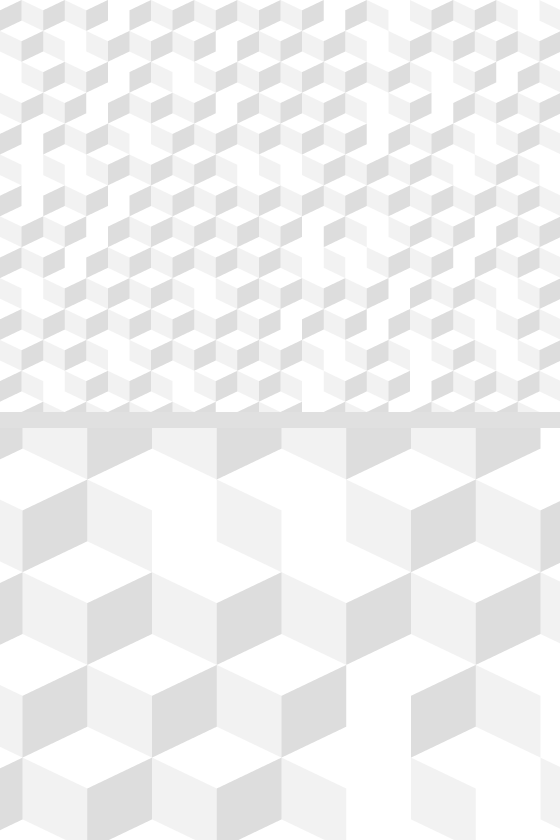
Top, the full canvas; bottom, a detail of the centre.
Give the GLSL for this pattern, as a Shadertoy shader.

```glsl
// Rows of pale isometric cubes on white, staggered by half a cube per row.
// Each half column holds one slanted side face, shaded by checker parity;
// one jittered face in each short run may be absent, leaving white gaps.

#define COLUMNS 19.094      // half cubes per canvas height
#define ROWS 13.3333        // cube rows per canvas height
#define SLANT 0.33333       // rise of a slanted edge, in rows
#define FACE_HEIGHT 0.66667 // length of a vertical edge, in rows
#define RUN 5.0             // half columns sharing one possible gap
#define GAP_CHANCE 0.8
#define SAMPLES 4           // antialiasing samples per axis
#define TOP_COLOR vec3(1.0)
#define LIGHT_COLOR vec3(0.95)
#define DARK_COLOR vec3(0.867)

float hash(vec2 p) {
    p = fract(p * vec2(0.1031, 0.1137) + 0.37);
    p += dot(p, p.yx + 33.33);
    return fract((p.x + p.y) * p.x * 7.31);
}

// Picks at most one absent face per run, never two side by side.
bool isMissing(float column, float row) {
    float shifted = column + floor(RUN * hash(vec2(row, 71.0)));
    vec2 run = vec2(floor(shifted / RUN), row);
    float chosen = floor((RUN - 1.0) * hash(run + 5.0));
    return mod(shifted, RUN) == chosen && hash(run + 43.0) < GAP_CHANCE;
}

// Position is in half columns across and rows down from the top.
vec3 cubeColor(vec2 position) {
    vec2 cell = floor(position);
    vec2 local = fract(position);
    bool dark = mod(cell.x + cell.y, 2.0) < 0.5;

    // Distance from the cube's front edge sets the height of the slant.
    float fromFront = dark ? local.x : 1.0 - local.x;
    float faceTop = SLANT * (1.0 - fromFront);
    bool onFace = local.y > faceTop && local.y < faceTop + FACE_HEIGHT;

    if (!onFace || isMissing(cell.x, cell.y)) return TOP_COLOR;
    return dark ? DARK_COLOR : LIGHT_COLOR;
}

void mainImage(out vec4 fragColor, in vec2 fragCoord) {
    vec3 total = vec3(0.0);

    // Average a small grid of samples to smooth every edge.
    for (int j = 0; j < SAMPLES; j++) {
        for (int i = 0; i < SAMPLES; i++) {
            vec2 offset = (vec2(i, j) + 0.5) / float(SAMPLES) - 0.5;
            vec2 uv = (fragCoord + offset) / iResolution.y;
            total += cubeColor(vec2(uv.x * COLUMNS, (1.0 - uv.y) * ROWS));
        }
    }
    fragColor = vec4(total / float(SAMPLES * SAMPLES), 1.0);
}
```
